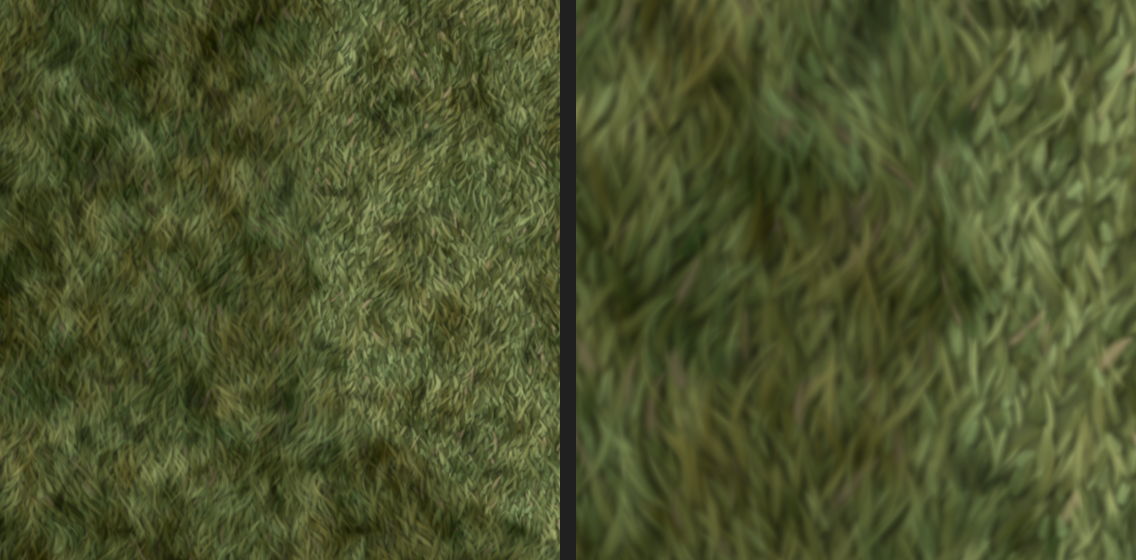
Left: the whole. Right: its middle third, enlarged.
Write a WebGL 1 fragment shader that draws this texture.

```glsl
precision highp float;
// Mown lawn seen from above: soft shaded grass on the left, short sunlit grass on the right.

uniform vec2 u_resolution;

#define LAYERS 9
#define CELL vec2(0.019, 0.034)
#define SHADE_SIZE vec2(0.0028, 0.030)
#define SUN_SIZE vec2(0.0027, 0.020)
#define SHADE_TONE 0.62
#define SUN_TONE 0.97
#define TONE_SPREAD 0.66
#define CLUMP_CONTRAST 1.45
#define SHADOW 0.19
#define OPACITY 0.80
#define STRAW_SHARE 0.03

const vec3 DARK_GREEN = vec3(0.135, 0.160, 0.020);
const vec3 LIGHT_GREEN = vec3(0.455, 0.495, 0.285);
const vec3 STRAW = vec3(0.64, 0.56, 0.43);

vec4 hash4(vec3 p) {
  vec4 h = fract(p.xyzx * vec4(0.1031, 0.1030, 0.0973, 0.1099));
  h += dot(h, h.wzxy + 33.33);
  return fract((h.xxyz + h.yzzw) * h.zywx);
}

float noise(vec2 p) {
  vec2 i = floor(p), f = fract(p);
  f = f * f * (3.0 - 2.0 * f);
  float a = hash4(vec3(i, 91.0)).x;
  float b = hash4(vec3(i + vec2(1.0, 0.0), 91.0)).x;
  float c = hash4(vec3(i + vec2(0.0, 1.0), 91.0)).x;
  float d = hash4(vec3(i + 1.0, 91.0)).x;
  return mix(mix(a, b, f.x), mix(c, d, f.x), f.y);
}

// 0 in the shade, 1 in the sun; the border runs down, then off to the right
float sunlight(vec2 p) {
  float border = 0.54 + 0.05 * (1.0 - p.y) + 1.4 * max(0.3 - p.y, 0.0);
  border += 0.04 * (noise(p * 22.0) - 0.5) + 0.02 * (noise(p * 60.0) - 0.5);
  return smoothstep(-0.025, 0.025, p.x - border);
}

// Coverage of a tapered blade; q is (across, along), size is half width and half length
float blade(vec2 q, vec2 size, float soft) {
  float s = q.y / size.y;
  float halfWidth = size.x * (1.0 - s * s) * (1.0 - 0.3 * s);
  float ends = 1.0 - smoothstep(0.4, 1.0, abs(s));
  return ends * (1.0 - smoothstep(-soft, soft, abs(q.x) - halfWidth));
}

void main() {
  vec2 p = gl_FragCoord.xy / u_resolution.y;

  // Slowly varying light, lean and clumps
  float sun = sunlight(p);
  float lean = 1.3 * (noise(p * 10.0 + 13.0) - 0.5) + mix(0.0, 0.15, sun);
  vec2 warped = p + 0.02 * vec2(noise(p * 30.0 + 3.0), noise(p * 30.0 + 58.0));
  float clump = 0.28 * noise(warped * 6.0 + 40.0) + 0.34 * noise(warped * 16.0 + 21.0)
              + 0.38 * noise(warped * vec2(46.0, 30.0) + 7.0) - 0.5;
  float hueDrift = noise(warped * 17.0 + 70.0) - 0.5;
  float meanTone = mix(SHADE_TONE, SUN_TONE, sun) + CLUMP_CONTRAST * clump;
  float spread = TONE_SPREAD * mix(0.8, 1.35, sun);
  vec2 baseSize = mix(SHADE_SIZE, SUN_SIZE, sun);
  float soft = mix(0.0038, 0.0030, sun);

  // Thatch under the blades
  vec3 color = 0.72 * mix(DARK_GREEN, LIGHT_GREEN, clamp(meanTone, 0.0, 1.2));
  for (int layer = 0; layer < LAYERS; layer++) {
    float depth = float(layer);
    vec2 grid = p / CELL + depth * vec2(0.37, 0.61);
    vec2 home = floor(grid);
    for (int y = -1; y <= 1; y++) {
      for (int x = -1; x <= 1; x++) {
        vec2 cell = home + vec2(float(x), float(y));
        vec4 place = hash4(vec3(cell, depth + 3.0));
        vec4 look = hash4(vec3(cell, depth + 57.0));

        // Blade frame: across and along, with a slight bend
        float angle = clamp(lean + 1.4 * (place.z - 0.5), -0.9, 0.9);
        vec2 along = vec2(sin(angle), cos(angle));
        vec2 offset = (grid - cell - place.xy) * CELL;
        vec2 q = vec2(dot(offset, vec2(along.y, -along.x)), dot(offset, along));
        vec2 size = baseSize * vec2(0.5 + 0.9 * look.x, 0.45 + 0.65 * place.w);
        q.x -= (look.y - 0.5) * 0.3 * q.y * q.y / size.y;

        // Soft shadow cast on the blades below
        float shade = blade(q - vec2(0.0025, -0.002), size * vec2(1.3, 1.0), soft * 1.5);
        color *= 1.0 - SHADOW * shade;

        // Own colour: lighter at the tip and on the lit side
        float tone = meanTone + spread * (look.z - 0.5);
        tone += 0.08 * q.y / size.y - 0.05 * clamp(q.x / size.x, -1.0, 1.0);
        vec3 tint = mix(DARK_GREEN, LIGHT_GREEN, clamp(tone, -0.15, 1.7));
        float hue = 0.05 * (place.w - 0.5) + 0.06 * hueDrift;
        tint += vec3(hue, 0.0, -0.4 * hue);
        float dry = step(1.0 - STRAW_SHARE, look.w);
        tint = mix(tint, STRAW * (0.65 + 0.4 * sun), 0.75 * dry);
        color = mix(color, tint, OPACITY * blade(q, size, soft));
      }
    }
  }

  // Small dark hollows between the tufts
  float hollow = smoothstep(0.66, 0.95, noise(warped * vec2(42.0, 30.0) + 31.0));
  color *= 1.0 - 0.25 * hollow;
  gl_FragColor = vec4(clamp(color, 0.0, 1.0), 1.0);
}
```
